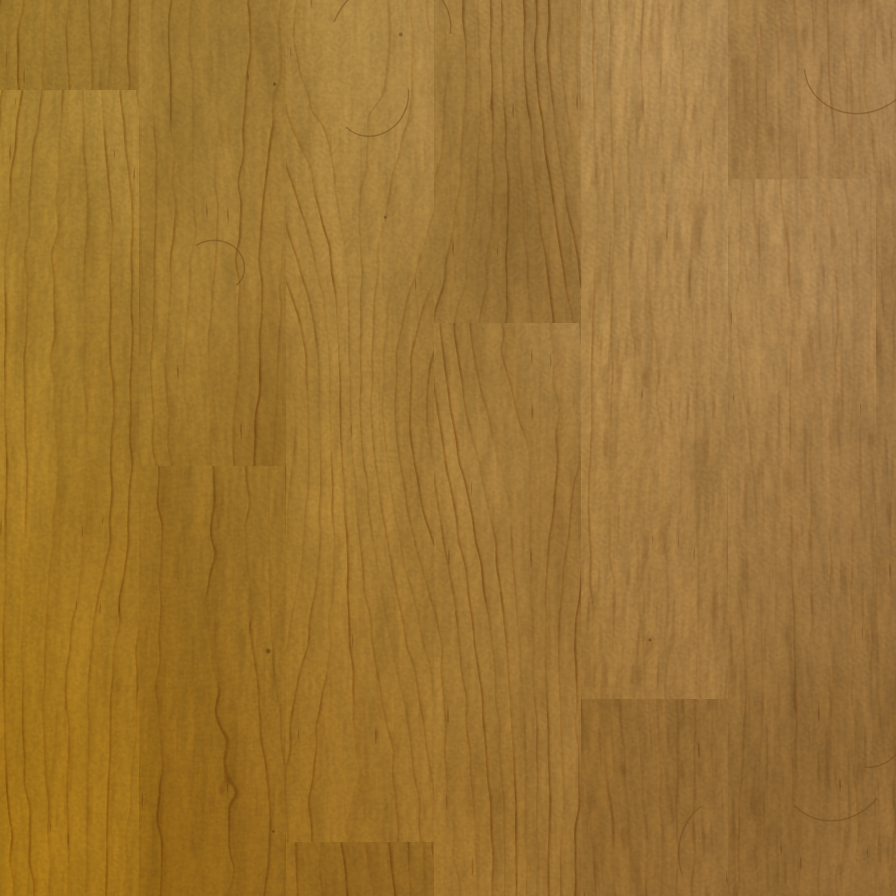
This texture is drawn by a WebGL 2 fragment shader. Its source:

```glsl
#version 300 es
precision highp float;
// Honey-coloured wood floor: staggered vertical planks with growth-ring grain.
// Rings are level sets of a noise-warped field; fibres, pores, specks and
// stray curled hairs are layered over a base tinted by uneven light.
uniform vec2 u_resolution;
out vec4 fragColor;

const float PLANK_WIDTH = 0.1645;
const float RING_SPACING = 0.0225;
const mat2 OBLIQUE = mat2(0.8, 0.6, -0.6, 0.8);

float hash(vec2 p) {
  return fract(sin(dot(p, vec2(127.1, 311.7))) * 43758.5453);
}

float noise(vec2 p) {
  vec2 i = floor(p);
  vec2 f = fract(p);
  f = f * f * (3.0 - 2.0 * f);
  float low = mix(hash(i), hash(i + vec2(1.0, 0.0)), f.x);
  float high = mix(hash(i + vec2(0.0, 1.0)), hash(i + vec2(1.0, 1.0)), f.x);
  return mix(low, high, f.y);
}

float fbm(vec2 p) {
  return 0.55 * noise(p) + 0.3 * noise(p * 2.1 + 7.3) + 0.15 * noise(p * 4.3 + 3.1);
}

// Golden at lower left, paler and pinker toward the upper right
vec3 lightTint(vec2 p) {
  vec3 bottom = mix(vec3(0.585, 0.405, 0.075), vec3(0.55, 0.395, 0.195), smoothstep(-0.1, 0.95, p.x));
  vec3 top = mix(vec3(0.615, 0.475, 0.185), vec3(0.645, 0.495, 0.31), p.x);
  return mix(bottom, top, smoothstep(-0.05, 1.0, p.y));
}

// Warped coordinate that counts growth rings across a plank
float ringField(vec2 p, float seed, float figure) {
  vec2 q = p + seed * vec2(13.7, 29.3);
  float field = p.x / RING_SPACING + seed * 9.0;
  field += figure * noise(q * vec2(7.0, 2.3));
  field += 0.9 * noise(q * vec2(12.0, 5.0));
  return field + 0.22 * noise(q * vec2(45.0, 34.0));
}

// Thin broken ring edges of even width, each with a soft shade beside it
float rings(vec2 p, float seed, float figure) {
  float field = ringField(p, seed, figure);
  float t = fract(field);
  float id = floor(field);
  float ahead = ringField(p + vec2(0.002, 0.0), seed, figure);
  float slope = clamp(abs(ahead - field) / 0.002 * RING_SPACING, 0.3, 1.6);
  float rise = 0.07 * slope;
  float line = smoothstep(0.0, rise, t) * (1.0 - smoothstep(rise, 0.22 * slope, t));
  float glow = smoothstep(0.0, 0.12, t) * exp(-3.5 * t) * (1.0 - t);
  float fade = smoothstep(0.25, 0.65, noise(vec2(id * 5.3 + seed, p.y * 11.0)));
  float rough = mix(0.65, 1.15, noise(vec2(id * 3.7, p.y * 90.0)));
  float strength = mix(0.3, 1.1, hash(vec2(id, seed)));
  return (line * mix(0.25, 1.1, fade) * rough + 0.45 * glow) * strength;
}

// One soft ellipse at a random place in some of the cells
float flecks(vec2 p, vec2 cell, vec2 halfSize, float chance) {
  vec2 id = floor(p / cell);
  vec2 jitter = vec2(hash(id + 3.1), hash(id + 8.7));
  vec2 offset = p - (id + mix(vec2(0.3), vec2(0.7), jitter)) * cell;
  float size = mix(0.5, 1.0, hash(id + 5.9));
  float mask = 1.0 - smoothstep(0.3, 1.0, length(offset / (halfSize * size)));
  return mask * step(hash(id + 1.7), chance);
}

// Thin spiralling arc around the origin
float hair(vec2 p, float radius, float span, float turn, float pixel) {
  float c = cos(turn);
  float s = sin(turn);
  p = mat2(c, -s, s, c) * p;
  float angle = clamp(atan(p.y, p.x), -span, span);
  float bend = radius * (1.0 + 0.22 * angle);
  float d = length(p - bend * vec2(cos(angle), sin(angle)));
  return 1.0 - smoothstep(0.0, 0.0006 + pixel, d);
}

void main() {
  vec2 p = gl_FragCoord.xy / u_resolution.y;
  float pixel = 1.0 / u_resolution.y;

  // Plank layout: one staggered end joint per column
  float across = (p.x + 0.0095) / PLANK_WIDTH;
  float column = floor(across);
  float joint = fract(0.9 + 0.58 * column);
  float above = step(joint, p.y);
  float seed = hash(vec2(column, above * 4.0 + 2.0));
  float tone = hash(vec2(seed * 31.0, column + 1.0)) - 0.5;
  float centre = (column + 0.5) * PLANK_WIDTH;

  // Bold figure near the middle, quiet fibrous planks on the right
  float figure = mix(1.0, 7.0, exp(-14.0 * (centre - 0.44) * (centre - 0.44)));
  float quiet = smoothstep(0.6, 0.75, centre);
  float grain = rings(p, seed, figure) * mix(1.0, 0.5, quiet);

  // Plank tone and cloudy patches
  vec3 color = lightTint(p);
  color *= 1.0 + tone * vec3(0.12, 0.15, 0.24);
  float cloud = fbm(p * vec2(9.0, 4.0) + seed * 40.0) - 0.5;
  color *= 1.0 + cloud * vec3(0.19, 0.23, 0.38);

  // Fibres and short dark ticks, slightly slanted on each plank
  vec2 slanted = vec2(p.x + p.y * (seed - 0.5) * 0.12, p.y) + seed * 3.0;
  float fibre = noise(slanted * vec2(270.0, 36.0)) - 0.5;
  float streak = fbm(slanted * vec2(75.0, 8.0)) - 0.5;
  float ticks = smoothstep(0.66, 0.95, noise(slanted * vec2(210.0, 27.0) + 5.0));
  color *= 1.0 + fibre * mix(0.06, 0.09, quiet) + streak * 0.11;
  color *= 1.0 - ticks * mix(0.5, 1.0, quiet) * vec3(0.06, 0.085, 0.11);
  color *= 1.0 + 0.085 * (noise(OBLIQUE * p * 340.0) - 0.5);
  color *= 1.0 - grain * vec3(0.12, 0.185, 0.30);

  // Pores and specks
  float pores = flecks(slanted, vec2(0.023, 0.083), vec2(0.0018, 0.014), 0.12);
  float specks = flecks(p, vec2(0.13, 0.17), vec2(0.004), 0.2);
  color *= 1.0 - pores * vec3(0.12, 0.18, 0.22) - specks * vec3(0.25, 0.3, 0.3);

  // Stray hairs
  for (int i = 0; i < 7; i++) {
    float k = float(i);
    vec2 place = vec2(hash(vec2(k, 1.3)), hash(vec2(k, 6.1)));
    float radius = mix(0.025, 0.07, hash(vec2(k, 9.4)));
    float span = mix(0.5, 1.5, hash(vec2(k, 4.2)));
    float curl = hair(p - place, radius, span, 6.28 * hash(vec2(k, 2.8)), pixel);
    color = mix(color, vec3(0.4, 0.26, 0.1), 0.45 * curl);
  }

  fragColor = vec4(color, 1.0);
}
```
